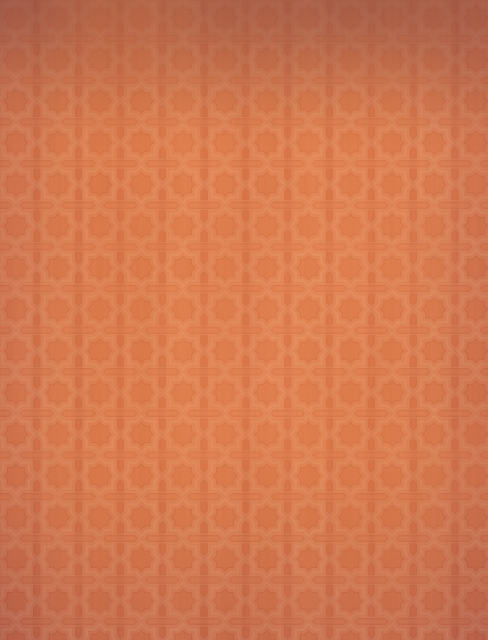
A WebGL 1 fragment shader for this pattern:

```glsl
precision highp float;
// Faded terracotta lattice of eight-pointed stars with pointed crosses between.
// Each cell is folded by symmetry: stars sit on cell centres, crossed bars on
// cell corners; a vignette, broad stains and fine fibres age the surface.
uniform vec2 u_resolution;

float hash(vec2 p) {
  return fract(sin(dot(p, vec2(127.1, 311.7))) * 43758.5453);
}

float noise(vec2 p) {
  vec2 i = floor(p), f = fract(p);
  f = f * f * (3.0 - 2.0 * f);
  return mix(mix(hash(i), hash(i + vec2(1.0, 0.0)), f.x),
             mix(hash(i + vec2(0.0, 1.0)), hash(i + 1.0), f.x), f.y);
}

// Union of a square and a diamond with the same inner radius
float starDistance(vec2 a) {
  return min(max(a.x, a.y), (a.x + a.y) * 0.7071);
}

// Bar lying along x with 45 degree pointed ends
float barDistance(vec2 p) {
  return max(p.y - 0.08, (p.x + p.y - 0.41) * 0.7071);
}

float inside(float d, float blur) {
  return 1.0 - smoothstep(-blur, blur, d);
}

float line(float d, float halfWidth, float blur) {
  return inside(abs(d) - halfWidth, blur);
}

void main() {
  vec2 uv = gl_FragCoord.xy / u_resolution;
  vec2 grid = uv * vec2(11.67, 15.37) - vec2(1.38, 0.941);
  vec2 cell = floor(grid + 0.5);
  vec2 a = abs(grid - cell);
  float blur = 0.75 * 15.37 / u_resolution.y;

  // Star about the centre, two bars crossing at the corner, level bar on top
  float star = starDistance(a);
  vec2 corner = 0.5 - a;
  float level = barDistance(corner);
  float upright = max(barDistance(corner.yx), 0.05 - level);
  float bar = min(level, upright);

  // Pale bands: a wide one round the star, a narrow one round each bar
  float pale = 1.0 - inside(star - 0.2, blur);
  pale *= mix(0.5, 1.0, smoothstep(0.255, 0.285, star));
  pale *= mix(0.75, 1.0, inside(star - 0.354, blur));
  pale *= 1.0 - inside(bar, blur);
  pale += 0.4 * inside(level + 0.025, blur);

  // Thin incised outlines
  float incised = line(star - 0.2, 0.010, blur);
  incised = max(incised, 0.4 * line(star - 0.27, 0.006, blur));
  incised = max(incised, 0.6 * line(star - 0.354, 0.008, blur)
                         * (1.0 - inside(bar, blur)));
  incised = max(incised, 0.75 * line(bar, 0.009, blur));
  incised = max(incised, 0.3 * line(bar + 0.038, 0.006, blur));

  // Ground colour darkens toward the edges, most of all at the top
  float stain = noise(uv * vec2(4.0, 5.0) + 3.0);
  float top = smoothstep(0.75, 1.03, uv.y);
  float bottom = 1.0 - smoothstep(-0.12, 0.34, uv.y);
  float flank = smoothstep(0.24, 0.56, abs(uv.x - 0.5));
  vec3 color = vec3(0.874, 0.494, 0.303);
  color -= vec3(0.195, 0.118, 0.030) * top * (0.8 + 0.4 * stain);
  color -= vec3(0.105, 0.075, 0.010) * bottom;
  color -= vec3(0.068, 0.050, 0.006) * flank * (1.0 - 0.5 * top);
  color += 0.016 * (stain - 0.5);

  // Relief fades under the top shade and varies a little per cell
  float strength = (1.0 - 0.6 * top) * (0.9 + 0.2 * hash(cell));
  color += vec3(0.018, 0.052, 0.056) * pale * strength;
  color -= vec3(0.046, 0.049, 0.034) * incised * strength;

  // Redder upright strips between columns, deeper at every third one
  float strip = smoothstep(0.33, 0.47, a.x);
  float third = 0.5 + 0.5 * cos((grid.x - 1.5) * 2.0944);
  color -= vec3(0.015, 0.020, 0.012) * (strip + 0.5 * third) * strength;

  // Fine vertical fibres
  float fibre = noise(uv * vec2(190.0, 14.0)) + noise(uv * vec2(45.0, 4.0));
  color += 0.012 * (fibre - 1.0);

  gl_FragColor = vec4(color, 1.0);
}
```
